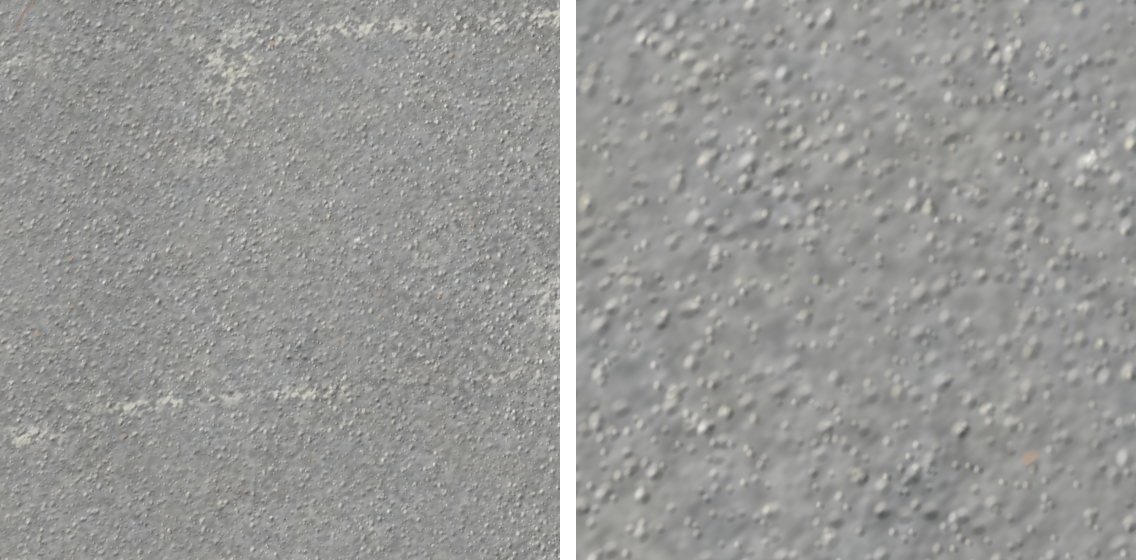
Left: the whole. Right: its middle third, enlarged.
Reproduce this texture procedurally as a Shadertoy shader.

```glsl
// Weathered grey asphalt with slanted grit, pale chalky streaks and rusty flecks.

const vec3 STONE = vec3(1.0, 1.0, 0.985);
const vec3 CREAM = vec3(1.0, 0.97, 0.86);
const vec3 CHALK = vec3(0.85, 0.845, 0.79);
const vec3 RUST = vec3(0.70, 0.52, 0.40);
const float BASE_TONE = 0.583;
const float SLANT = 0.72;

float hash(vec2 p) {
    return fract(sin(dot(p, vec2(127.1, 311.7))) * 43758.5453);
}

vec2 hash2(vec2 p) {
    return vec2(hash(p), hash(p + 41.3));
}

vec2 rotate(vec2 p, float angle) {
    float c = cos(angle), s = sin(angle);
    return vec2(c * p.x + s * p.y, c * p.y - s * p.x);
}

float noise(vec2 p) {
    vec2 cell = floor(p), f = fract(p);
    f = f * f * (3.0 - 2.0 * f);
    float low = mix(hash(cell), hash(cell + vec2(1, 0)), f.x);
    float high = mix(hash(cell + vec2(0, 1)), hash(cell + vec2(1, 1)), f.x);
    return mix(low, high, f.y);
}

float fbm(vec2 p) {
    float sum = 0.0, weight = 0.5;
    for (int i = 0; i < 4; i++) {
        sum += weight * noise(p);
        p = rotate(p, 0.6) * 2.03 + 17.0;
        weight *= 0.5;
    }
    return sum / 0.9375;
}

// Soft oval: 1 at the centre, 0 beyond the radii.
float oval(vec2 p, vec2 radii) {
    return 1.0 - smoothstep(0.2, 1.0, length(p / radii));
}

// Scattered stones: x = lit face, y = shadow beside it, z = warmth, w = rust.
vec4 grit(vec2 uv, float scale, float density, float seed) {
    vec2 p = uv * scale;
    vec4 result = vec4(0.0);
    for (int j = -1; j <= 1; j++) {
        for (int i = -1; i <= 1; i++) {
            vec2 cell = floor(p) + vec2(i, j);
            vec2 id = cell + seed;
            vec2 shape = hash2(id + 7.7);
            float present = step(hash(id + 3.1), density);
            float angle = mix(0.55, 0.95, uv.x) + (shape.x - 0.5) * 0.9;
            vec2 q = rotate(p - cell - hash2(id), angle);
            vec2 radii = mix(vec2(0.36, 0.22), vec2(0.62, 0.36), shape.y);
            radii.x *= mix(1.15, 0.85, uv.x);
            float lit = present * oval(q, radii) * mix(0.4, 1.2, shape.x);
            float shade = present * oval(q + vec2(0.05, 0.38), radii * 0.95);
            float warmth = hash(id + 19.0);
            result = max(result, vec4(lit, shade, lit * warmth, lit * step(0.988, warmth)));
        }
    }
    return result;
}

// Faint band along a sloping line, broken up along its length.
float streak(vec2 uv, float height, float slope, float width, float seed) {
    float wobble = (noise(vec2(uv.x * 9.0, seed)) - 0.5) * 0.022;
    float offset = (uv.y - height - slope * uv.x - wobble) / width;
    float broken = smoothstep(0.2, 0.75, noise(vec2(uv.x * 11.0, seed + 5.0)));
    return exp(-offset * offset) * mix(0.25, 1.0, broken);
}

float chalkMask(vec2 uv) {
    vec2 warped = uv + 0.05 * (vec2(fbm(uv * 18.0), fbm(uv * 18.0 + 31.0)) - 0.5);
    float mask = streak(uv, 0.895, 0.08, 0.013, 2.0);
    mask = max(mask, 0.85 * streak(uv, 0.265, 0.07, 0.011, 9.0));
    mask = max(mask, 0.75 * oval(warped - vec2(0.42, 0.87), vec2(0.08, 0.11)));
    mask = max(mask, 0.9 * oval(warped - vec2(0.99, 0.46), vec2(0.07, 0.06)));
    mask = max(mask, 0.8 * oval(warped - vec2(0.06, 0.225), vec2(0.09, 0.03)));
    mask = max(mask, 0.45 * oval(warped - vec2(0.37, 0.73), vec2(0.05, 0.03)));
    return mask;
}

void mainImage(out vec4 fragColor, in vec2 fragCoord) {
    vec2 uv = fragCoord / iResolution.xy;
    vec2 grain = rotate(uv, SLANT);

    // Broad stains and regional roughness
    float stain = fbm(uv * 5.0 + 3.0) - 0.5;
    float rough = mix(0.55, 1.3, fbm(uv * 13.0 + 50.0)) * mix(0.9, 1.12, uv.x);

    // Slanted fine texture
    float coarse = noise(grain * vec2(95.0, 160.0)) - 0.5;
    float fine = noise(grain * vec2(170.0, 250.0) + 80.0) - 0.5;
    float tone = BASE_TONE + 0.07 * stain + rough * (0.12 * coarse + 0.09 * fine);

    // Lit stones with shadows
    vec4 stones = grit(uv, 72.0, 0.36, 0.0);
    vec4 chips = grit(uv + 0.37, 118.0, 0.42, 211.0);
    float lit = 0.16 * stones.x + 0.12 * chips.x;
    float shade = 0.10 * stones.y * (1.0 - stones.x) + 0.07 * chips.y * (1.0 - chips.x);
    tone += rough * (lit - shade);

    float warmth = clamp(0.5 * (stones.z + chips.z), 0.0, 1.0);
    vec3 color = tone * mix(STONE, CREAM, warmth);
    color += vec3(-0.006, -0.002, 0.012) * (noise(uv * 24.0) - 0.3);

    // Rusty flecks and a thin curled fibre
    color = mix(color, RUST, 0.6 * clamp(stones.w, 0.0, 1.0));
    float rise = uv.y - 0.94;
    float fibre = abs(uv.x - 0.03 - 9.0 * rise * rise);
    float fibreMask = (1.0 - smoothstep(0.001, 0.005, fibre)) * smoothstep(0.0, 0.01, rise);
    color = mix(color, RUST * 0.85, 0.4 * fibreMask);

    // Chalk caught on the raised grain
    float raised = smoothstep(-0.22, 0.4, coarse + 0.6 * fine + 0.25 * stones.x);
    color = mix(color, CHALK, 0.85 * chalkMask(uv) * raised);

    fragColor = vec4(clamp(color, 0.0, 1.0), 1.0);
}
```
